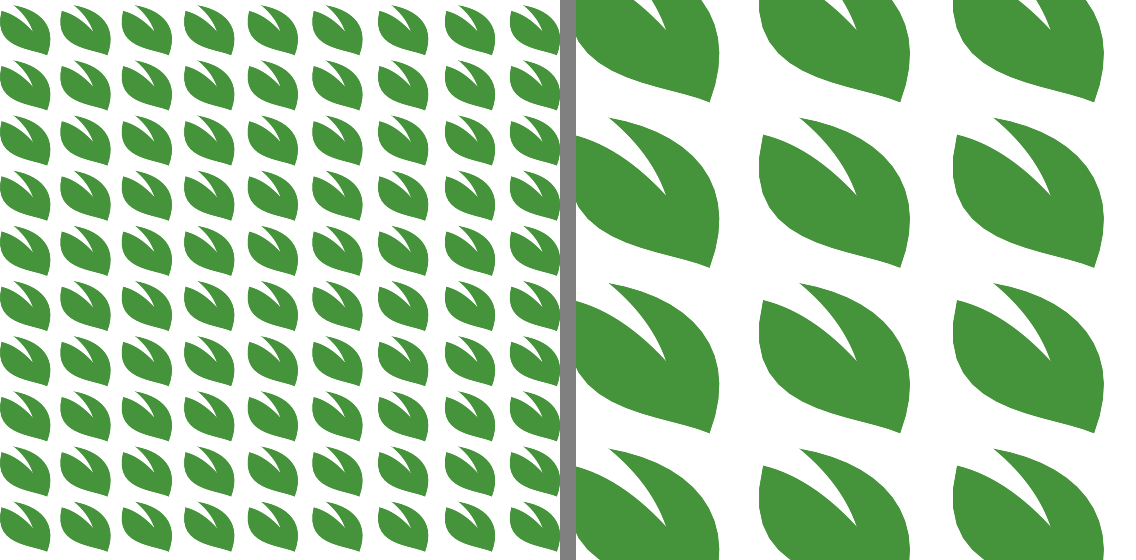
Left: the whole. Right: its middle third, enlarged.
Write a three.js fragment shader that draws this pattern.

```glsl
varying vec2 vUv;

vec2 bezier(vec2 a, vec2 b, vec2 c, vec2 d, float t) {
  float s = 1.0 - t;
  return s * s * s * a + 3.0 * s * s * t * b + 3.0 * s * t * t * c + t * t * t * d;
}

// Adds one outline curve: x holds the squared distance, y flips sign at each crossing
void addCurve(vec2 p, vec2 a, vec2 b, vec2 c, vec2 d, inout vec2 field) {
  const int STEPS = 14;
  vec2 from = a;
  for (int i = 1; i <= STEPS; i++) {
    vec2 to = bezier(a, b, c, d, float(i) / float(STEPS));
    vec2 edge = to - from;
    vec2 rel = p - from;
    vec2 gap = rel - edge * clamp(dot(rel, edge) / dot(edge, edge), 0.0, 1.0);
    field.x = min(field.x, dot(gap, gap));
    bool crosses = (from.y > p.y) != (to.y > p.y);
    if (crosses && rel.x < edge.x * rel.y / edge.y) field.y = -field.y;
    from = to;
  }
}

// Signed distance to a notched leaf about one unit wide and high
float leafDistance(vec2 p) {
  vec2 topTip = vec2(0.268, 0.994);
  vec2 bottomTip = vec2(0.936, 0.0);
  vec2 leftTip = vec2(0.029, 0.882);
  vec2 notch = vec2(0.647, 0.48);
  vec2 field = vec2(100.0, 1.0);
  addCurve(p, topTip, vec2(0.81, 0.90), vec2(1.15, 0.56), bottomTip, field);
  addCurve(p, bottomTip, vec2(0.608, 0.14), vec2(-0.159, 0.126), leftTip, field);
  addCurve(p, leftTip, vec2(0.241, 0.831), vec2(0.447, 0.697), notch, field);
  addCurve(p, notch, vec2(0.582, 0.668), vec2(0.456, 0.839), topTip, field);
  return field.y * sqrt(field.x);
}

// Columns spread apart to the right, with the last held inside the canvas
float columnLeft(float i) {
  return min(i * (0.1066 + 0.00098 * i), 0.9102);
}

void main() {
  float left = 0.0;
  for (int i = 1; i < 9; i++) {
    float candidate = columnLeft(float(i));
    if (vUv.x > candidate - 0.006) left = candidate;
  }

  // Ten evenly spaced rows
  float row = clamp(floor((vUv.y - 0.0107) / 0.0985), 0.0, 9.0);
  float bottom = 0.0147 + row * 0.0985;

  float leafSize = 0.09;
  float dist = leafDistance((vUv - vec2(left, bottom)) / leafSize) * leafSize;
  float blur = 0.5 * fwidth(vUv.y);
  float leaf = 1.0 - smoothstep(-blur, blur, dist);

  gl_FragColor = vec4(mix(vec3(1.0), vec3(0.27, 0.58, 0.23), leaf), 1.0);
}
```
